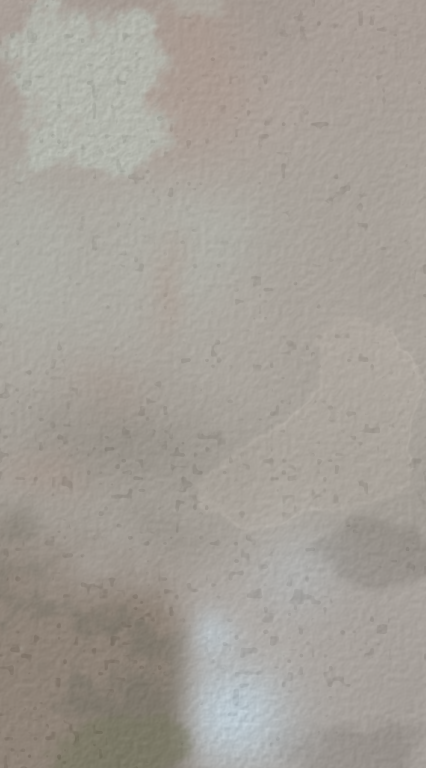
Write a Shadertoy shader that draws this texture.

```glsl
float hash(vec2 cell) {
    uvec2 q = uvec2(ivec2(cell)) * uvec2(1597334673u, 3812015801u);
    uint n = (q.x ^ q.y) * 1597334673u;
    n = (n ^ (n >> 15)) * 2246822519u;
    return float((n ^ (n >> 13)) >> 8) / 16777216.0;
}

float noise(vec2 p) {
    vec2 i = floor(p), f = fract(p);
    f = f * f * (3.0 - 2.0 * f);
    return mix(mix(hash(i), hash(i + vec2(1, 0)), f.x),
               mix(hash(i + vec2(0, 1)), hash(i + vec2(1, 1)), f.x), f.y);
}

float fbm(vec2 p) {
    float sum = 0.0, amp = 0.5;
    for (int i = 0; i < 5; i++) {
        sum += amp * noise(p);
        p = mat2(1.6, 1.2, -1.2, 1.6) * p + 7.3;
        amp *= 0.5;
    }
    return sum;
}

// Soft elliptical spot
float spot(vec2 p, vec2 center, vec2 radius) {
    vec2 d = (p - center) / radius;
    return exp(-dot(d, d));
}

void mainImage(out vec4 fragColor, in vec2 fragCoord) {
    vec2 p = fragCoord / iResolution.y;
    p.x += 0.5 * (0.5547 - iResolution.x / iResolution.y);
    vec2 warp = vec2(fbm(p * 7.0 + 3.0), fbm(p * 7.0 + 31.0)) - 0.48;
    vec2 w = p + 0.10 * warp;
    float cloud = fbm(p * 6.0 + 11.0) - 0.48;
    float ragged = fbm(p * 38.0 + 5.0) - 0.48;

    // Plaster ground, rosy at the top and greyer in the middle
    vec3 col = mix(vec3(0.635, 0.615, 0.585), vec3(0.665, 0.640, 0.610), smoothstep(0.40, 0.62, p.y));
    col = mix(col, vec3(0.655, 0.612, 0.585), 0.8 * smoothstep(0.72, 1.0, p.y + 0.2 * cloud));
    col = mix(col, vec3(0.655, 0.632, 0.610), smoothstep(0.36, 0.2, p.y));
    col += 0.06 * cloud;

    // Sage bloom and rosy veils
    float sage = spot(w, vec2(0.25, 0.69), vec2(0.09, 0.08)) + spot(w, vec2(0.03, 0.66), vec2(0.08, 0.12))
               + 0.5 * spot(w, vec2(0.15, 0.60), vec2(0.18, 0.10));
    col = mix(col, vec3(0.685, 0.690, 0.660), 0.75 * min(sage, 1.0));
    float rose = 0.7 * spot(w, vec2(0.225, 0.63), vec2(0.025, 0.06)) + spot(w, vec2(0.25, 0.92), vec2(0.07, 0.12))
               + 0.8 * spot(w, vec2(0.06, 0.38), vec2(0.07, 0.035)) + 0.5 * spot(w, vec2(0.15, 0.49), vec2(0.06, 0.05));
    col = mix(col, vec3(0.665, 0.595, 0.555), 0.65 * min(rose, 1.0));

    // Shadow at the lower left with a blurred upright edge
    float shade = smoothstep(0.275, 0.205, p.x + 0.02 * warp.x) * smoothstep(0.40, 0.20, p.y + 0.25 * cloud);
    vec3 umber = mix(vec3(0.485, 0.460, 0.415), vec3(0.550, 0.505, 0.460),
                     smoothstep(-0.14, 0.16, cloud + 0.6 * ragged));
    col = mix(col, umber, 0.95 * shade);
    float olive = spot(w, vec2(0.17, 0.03), vec2(0.09, 0.045));
    col = mix(col, vec3(0.475, 0.470, 0.390), 0.7 * smoothstep(0.3, 0.55, olive + 0.4 * ragged));
    float smudge = spot(w, vec2(0.17, 0.42), vec2(0.13, 0.06)) + 0.7 * spot(w, vec2(0.22, 0.30), vec2(0.08, 0.04));
    col = mix(col, vec3(0.545, 0.525, 0.490), 0.5 * min(smudge, 1.0));

    // Pale mineral patch with a crumbly rim
    float pale = spot(w, vec2(0.05, 0.93), vec2(0.09, 0.08)) + spot(w, vec2(0.17, 0.92), vec2(0.05, 0.09))
               + spot(w, vec2(0.17, 0.81), vec2(0.055, 0.05)) + 0.8 * spot(w, vec2(0.05, 0.80), vec2(0.06, 0.07));
    pale += 0.9 * ragged + 0.8 * cloud;
    col = mix(col, vec3(0.710, 0.730, 0.695), 0.8 * smoothstep(0.38, 0.85, pale));
    float crest = spot(w, vec2(0.27, 0.985), vec2(0.07, 0.03));
    col = mix(col, vec3(0.685, 0.680, 0.645), 0.6 * smoothstep(0.35, 0.8, crest + 0.8 * ragged));

    // Trowel layers on the right, each with a faint rim
    float layer = spot(w, vec2(0.49, 0.46), vec2(0.08, 0.13)) + 0.7 * spot(w, vec2(0.36, 0.37), vec2(0.11, 0.07))
                + 0.15 * ragged;
    col += vec3(0.022, 0.019, 0.017) * smoothstep(0.40, 0.48, layer);
    col += 0.02 * smoothstep(0.035, 0.0, abs(layer - 0.46)) * smoothstep(-0.05, 0.1, cloud);
    float damp = spot(w, vec2(0.50, 0.27), vec2(0.09, 0.05)) + spot(w, vec2(0.47, 0.03), vec2(0.11, 0.05));
    col -= 0.055 * smoothstep(0.35, 0.7, damp + 0.5 * ragged);

    // Cool reflected light
    vec2 soft = p + 0.03 * warp;
    float glow = spot(soft, vec2(0.31, 0.065), vec2(0.075, 0.07)) + 0.6 * spot(soft, vec2(0.28, 0.175), vec2(0.035, 0.035))
               + 0.3 * spot(soft, vec2(0.39, 0.25), vec2(0.06, 0.06));
    glow *= smoothstep(0.215, 0.275, p.x);
    col = mix(col, vec3(0.735, 0.785, 0.815), min(glow, 1.0));

    // Fine embossed grain and scattered pits
    vec2 g = p * 175.0 + 2.0 * warp;
    float relief = noise(g) - noise(g + vec2(0.55, -0.6));
    relief += 0.5 * (noise(g * 1.9) - noise(g * 1.9 + vec2(0.6, -0.6)));
    col += relief * (0.032 + 0.03 * min(glow, 1.0) + 0.02 * smoothstep(0.4, 0.9, pale));
    float pits = smoothstep(0.70, 0.88, noise(p * 130.0 + 40.0)) * smoothstep(0.02, 0.16, ragged + 0.5 * cloud);
    col -= 0.05 * pits;

    fragColor = vec4(clamp(col, 0.0, 1.0), 1.0);
}
```
